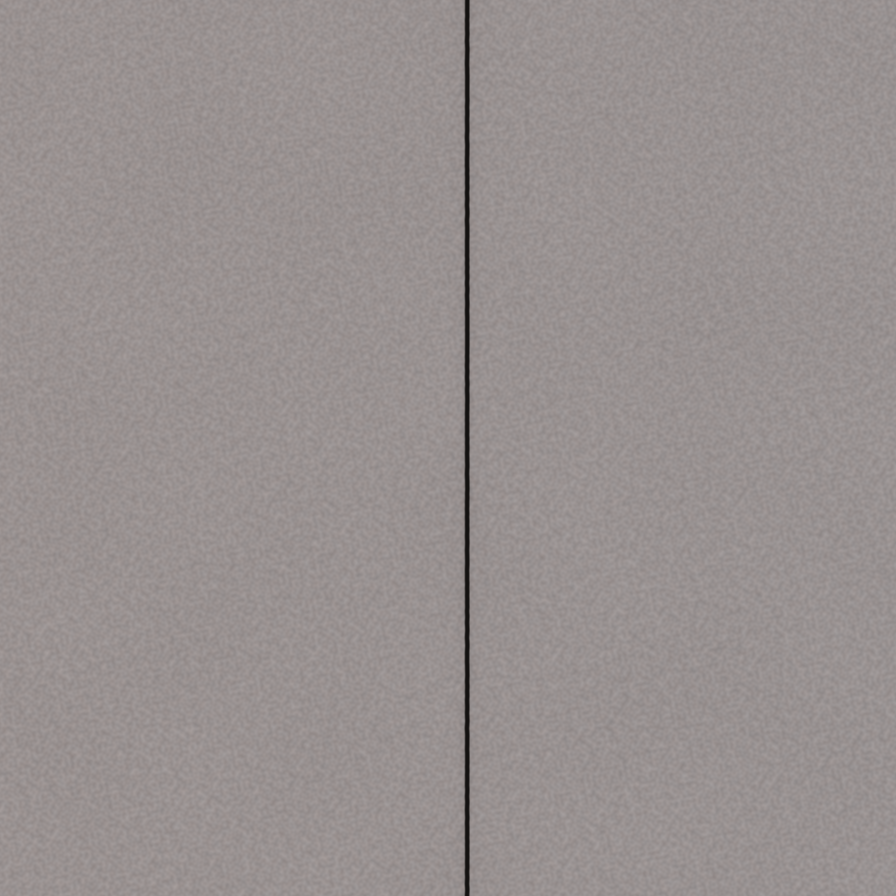
Reproduce this texture procedurally as a WebGL 1 fragment shader.

```glsl
precision highp float;

uniform vec2 u_resolution;

const vec3 BASE_COLOR = vec3(0.598, 0.570, 0.567);
const vec3 SEAM_COLOR = vec3(0.075, 0.068, 0.062);
const vec3 WARM_TINT = vec3(0.010, -0.002, -0.008);
const float SEAM_X = 0.5214;
const float SEAM_HALF_WIDTH = 0.0025;
const float SEAM_SOFTNESS = 0.0013;
const float SEAM_WOBBLE = 0.0004;
const float SEAM_SHADE_WIDTH = 0.006;
const float SEAM_SHADE = 0.025;
const float FINE_SCALE = 215.0;
const float FINE_AMOUNT = 0.055;
const float COARSE_SCALE = 95.0;
const float COARSE_AMOUNT = 0.025;
const float TINT_SCALE = 130.0;
const float MOTTLE_SCALE = 7.0;
const float MOTTLE_AMOUNT = 0.008;

vec2 hashGradient(vec2 cell) {
  vec3 p = fract(vec3(cell.xyx) * vec3(0.1031, 0.1030, 0.0973));
  p += dot(p, p.yzx + 33.33);
  float angle = 6.28318 * fract((p.x + p.y) * p.z);
  return vec2(cos(angle), sin(angle));
}

float gradientNoise(vec2 p) {
  vec2 cell = floor(p);
  vec2 f = fract(p);
  vec2 blend = f * f * f * (f * (f * 6.0 - 15.0) + 10.0);
  float a = dot(hashGradient(cell), f);
  float b = dot(hashGradient(cell + vec2(1.0, 0.0)), f - vec2(1.0, 0.0));
  float c = dot(hashGradient(cell + vec2(0.0, 1.0)), f - vec2(0.0, 1.0));
  float d = dot(hashGradient(cell + vec2(1.0, 1.0)), f - vec2(1.0, 1.0));
  return mix(mix(a, b, blend.x), mix(c, d, blend.x), blend.y);
}

vec2 rotate(vec2 p, float angle) {
  float c = cos(angle);
  float s = sin(angle);
  return vec2(c * p.x - s * p.y, s * p.x + c * p.y);
}

// Matte panel with fine speckle and faint colour drift
vec3 panelColor(vec2 uv) {
  float fine = gradientNoise(rotate(uv, 0.6) * FINE_SCALE + 300.0);
  float coarse = gradientNoise(rotate(uv, -0.4) * COARSE_SCALE + 150.0);
  float mottle = gradientNoise(uv * MOTTLE_SCALE + 40.0);
  float tint = gradientNoise(rotate(uv, 1.1) * TINT_SCALE + 220.0);
  float warmth = tint + 0.35 * (0.5 - uv.x);
  float grain = FINE_AMOUNT * fine + COARSE_AMOUNT * coarse;
  return BASE_COLOR + grain + MOTTLE_AMOUNT * mottle + WARM_TINT * warmth;
}

void main() {
  vec2 uv = gl_FragCoord.xy / u_resolution;
  vec3 color = panelColor(uv);

  // Narrow vertical seam with slightly uneven, shaded edges
  float wobble = SEAM_WOBBLE * gradientNoise(vec2(7.3, uv.y * 120.0));
  float seamDistance = abs(uv.x - SEAM_X - wobble) - SEAM_HALF_WIDTH;
  float softness = max(SEAM_SOFTNESS, 0.6 / u_resolution.x);
  float seam = 1.0 - smoothstep(-softness, softness, seamDistance);
  color -= SEAM_SHADE * exp(-max(seamDistance, 0.0) / SEAM_SHADE_WIDTH);
  color = mix(color, SEAM_COLOR, seam);

  gl_FragColor = vec4(color, 1.0);
}
```
